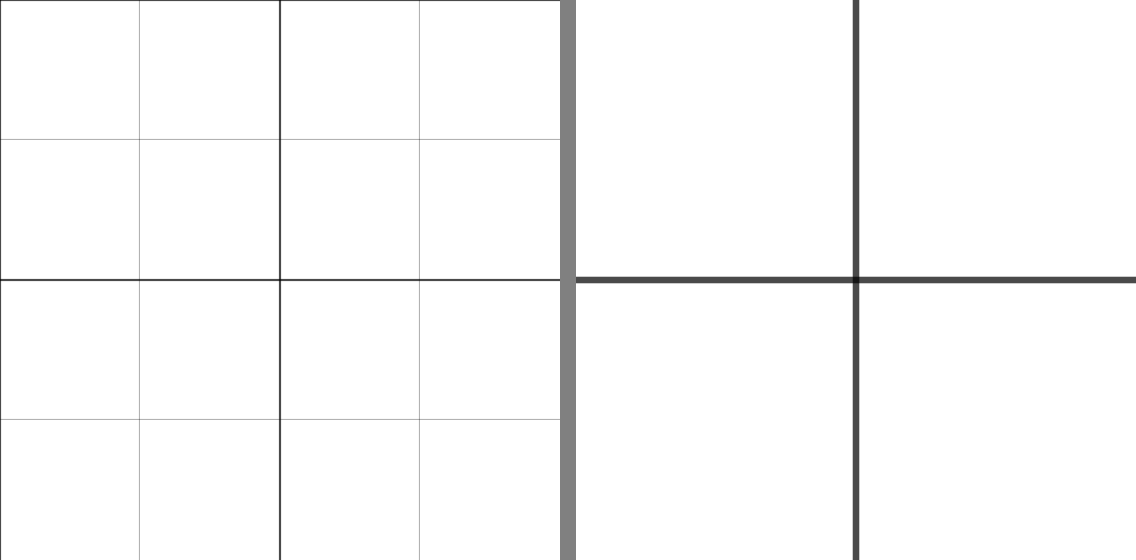
Left: the whole. Right: its middle third, enlarged.
This pattern is drawn by a Shadertoy shader. Its source:

```glsl
// Two by two white grid: dark major rules, each cell quartered by pale hairlines.
#define REPEATS 2.0
#define MAJOR_WIDTH (2.0 / 512.0)
#define MINOR_WIDTH (1.0 / 512.0)
#define MINOR_CENTRE (127.5 / 512.0)
#define MAJOR_TONE 0.29
#define MINOR_TONE 0.70
#define PAPER vec3(1.0)

// Smoothed coverage of a rule of the given width, per axis
vec2 ruleCoverage(vec2 dist, float width) {
    return clamp(0.5 + (0.5 * width - dist) * iResolution.xy, 0.0, 1.0);
}

// Translucent ink: crossings of two rules come out darker
float ink(vec2 coverage, float tone) {
    vec2 shade = mix(vec2(1.0), vec2(tone), coverage);
    return shade.x * shade.y;
}

void mainImage(out vec4 fragColor, in vec2 fragCoord) {
    vec2 uv = fragCoord / iResolution.xy;
    uv.y = 1.0 - uv.y; // rules are measured from the top left

    // Major rules open each cell; the far edge is left to the next tile
    vec2 cellLine = min(floor(uv * REPEATS + 0.5), REPEATS - 1.0);
    vec2 majorDist = abs(uv - cellLine / REPEATS);

    // Minor rules run through the middle of each cell
    vec2 minorDist = abs(fract(uv * REPEATS) / REPEATS - MINOR_CENTRE);

    float shade = ink(ruleCoverage(majorDist, MAJOR_WIDTH), MAJOR_TONE)
                * ink(ruleCoverage(minorDist, MINOR_WIDTH), MINOR_TONE);
    fragColor = vec4(PAPER * shade, 1.0);
}
```
